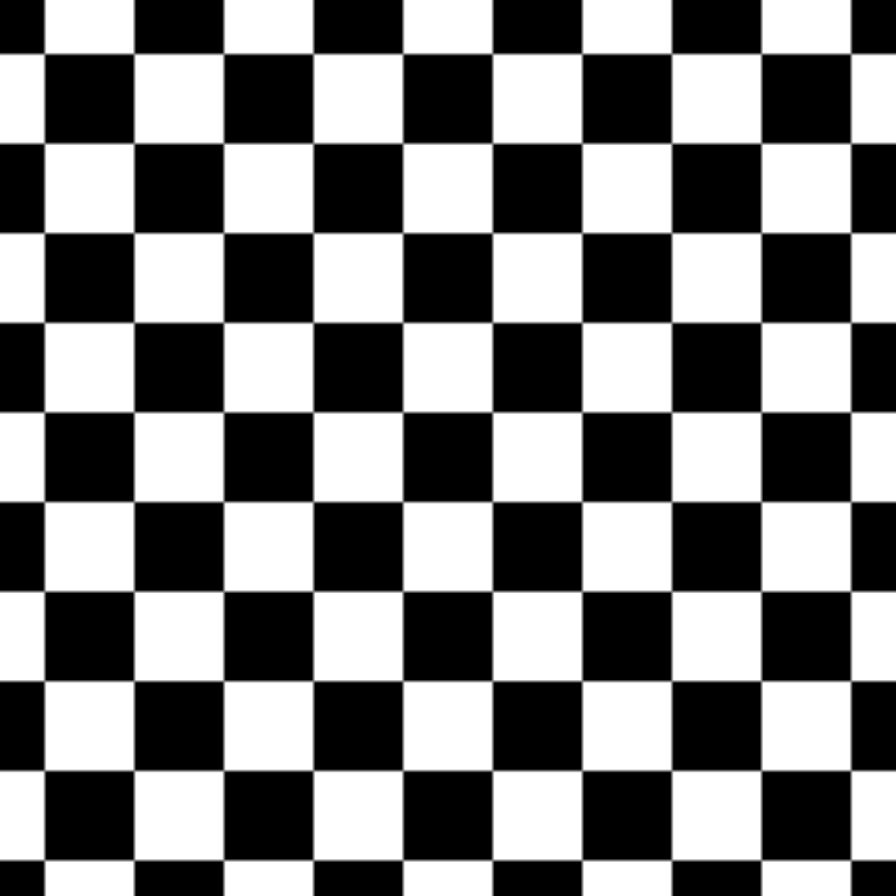
A WebGL 1 fragment shader for this pattern:

```glsl
precision highp float;
// Black and white checkerboard, five repeats each way, with slightly soft edges.

uniform vec2 u_resolution;

// Signed distance to the nearest cell border, positive in even cells.
vec2 signedBorderDistance(vec2 p) {
  return 0.5 - abs(mod(p + 0.5, 2.0) - 1.0);
}

void main() {
  // Ten cells across and down, shifted so that cells are cut at the borders.
  vec2 cell = 10.0 * gl_FragCoord.xy / u_resolution + vec2(0.5, 0.604);

  // Soft ramp between squares, never thinner than one pixel.
  vec2 halfEdge = max(vec2(0.02), 5.0 / u_resolution);
  vec2 side = clamp(signedBorderDistance(cell) / halfEdge, -1.0, 1.0);

  // Equal parity gives black, unequal parity gives white.
  float shade = 0.5 - 0.5 * side.x * side.y;
  gl_FragColor = vec4(vec3(shade), 1.0);
}
```
